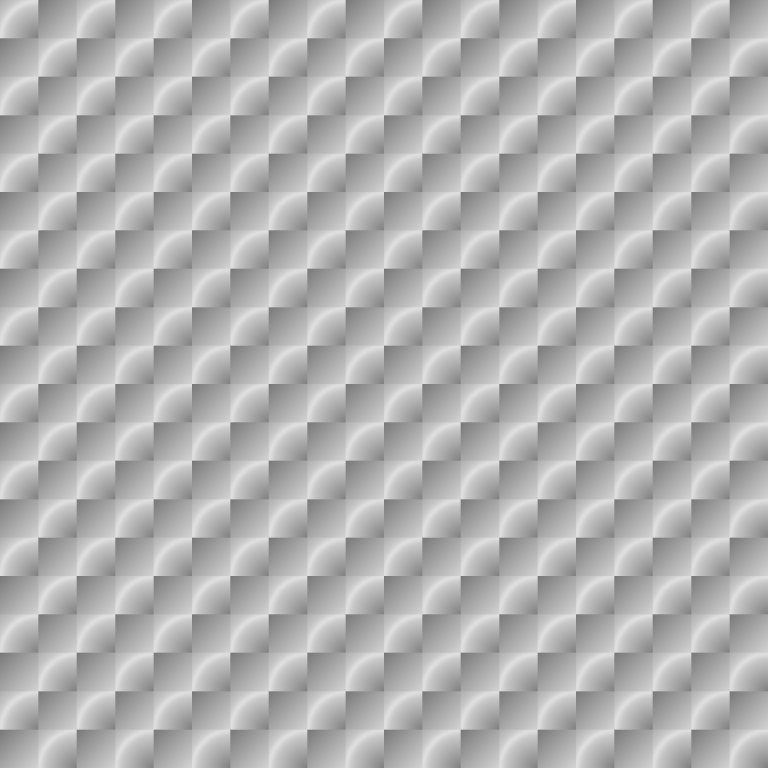
This pattern is drawn by a WebGL 2 fragment shader. Its source:

```glsl
#version 300 es
precision highp float;
// Grey checker of shaded squares, crossed by wavy diagonal highlights.

uniform vec2 u_resolution;
out vec4 outColor;

const float CELLS = 20.0;          // squares per side, even so the checker wraps
const float DARK = 0.47;           // tone in the shaded corners
const float LIGHT = 0.83;          // tone beside the highlight
const float FAR_CORNER = 0.68;     // tone beyond the highlight arc
const float ARC_RADIUS = 0.98;     // highlight distance from the dark corner
const float GLOW = 0.045;          // extra brightness on the crest
const float GLOW_WIDTH = 0.10;     // softness of the crest, in squares
const float CORNER_REACH = 1.414;  // diagonal of a square
const int SAMPLES = 3;             // antialiasing grid per pixel

// Dark at the upper left, brightening evenly to the lower right.
float rampTone(vec2 p) {
  float along = 0.5 * (p.x + 1.0 - p.y);
  return mix(DARK, LIGHT, along);
}

// Dark at the lower right, with a bright arc bowed to the upper left.
float arcTone(vec2 p) {
  float radius = distance(p, vec2(1.0, 0.0));
  float inside = mix(DARK + 0.03, LIGHT, min(radius / ARC_RADIUS, 1.0));
  float beyond = clamp((radius - ARC_RADIUS) / (CORNER_REACH - ARC_RADIUS), 0.0, 1.0);
  float offset = (radius - ARC_RADIUS) / GLOW_WIDTH;
  return inside - (LIGHT - FAR_CORNER) * beyond + GLOW * exp(-offset * offset);
}

// Alternates the two kinds of square.
float patternTone(vec2 uv) {
  vec2 grid = uv * CELLS;
  vec2 cell = mod(floor(grid), CELLS);
  vec2 local = fract(grid);
  bool isArc = mod(cell.x + cell.y, 2.0) > 0.5;
  return isArc ? arcTone(local) : rampTone(local);
}

void main() {
  // Average a small grid of samples to smooth the square edges.
  float tone = 0.0;
  for (int y = 0; y < SAMPLES; y++) {
    for (int x = 0; x < SAMPLES; x++) {
      vec2 jitter = (vec2(x, y) + 0.5) / float(SAMPLES) - 0.5;
      tone += patternTone((gl_FragCoord.xy + jitter) / u_resolution);
    }
  }
  outColor = vec4(vec3(tone / float(SAMPLES * SAMPLES)), 1.0);
}
```
